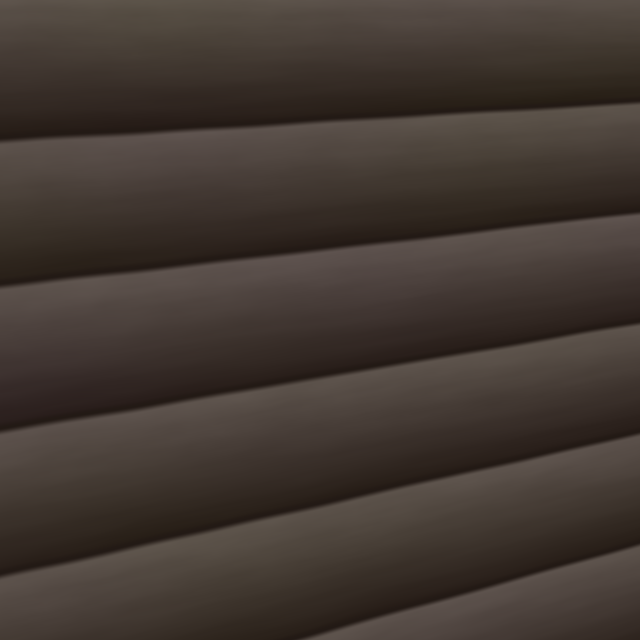
This texture is drawn by a WebGL 1 fragment shader. Its source:

```glsl
precision highp float;
// Overlapping dark brown boards seen at an angle: seams fan out to the left.
// Each board fades from a lit upper edge to a shadowed lower edge, with
// gradient noise for faint grain, worn patches and a drifting tint.

uniform vec2 u_resolution;

float hash(float n) {
  return fract(sin(n * 127.1) * 4375.85);
}

vec2 gradient(vec2 cell) {
  float angle = 6.2832 * fract(sin(dot(cell, vec2(127.1, 311.7))) * 4375.85);
  return vec2(cos(angle), sin(angle));
}

// Gradient noise, roughly -0.7 to 0.7
float noise(vec2 p) {
  vec2 i = floor(p), f = fract(p);
  vec2 w = f * f * f * (f * (f * 6.0 - 15.0) + 10.0);
  float a = dot(gradient(i), f);
  float b = dot(gradient(i + vec2(1, 0)), f - vec2(1, 0));
  float c = dot(gradient(i + vec2(0, 1)), f - vec2(0, 1));
  float d = dot(gradient(i + vec2(1, 1)), f - vec2(1, 1));
  return mix(mix(a, b, w.x), mix(c, d, w.x), w.y);
}

float fbm(vec2 p) {
  float sum = 0.0, amplitude = 0.5;
  for (int i = 0; i < 4; i++) {
    sum += amplitude * noise(p);
    p = p * 2.03 + 17.3;
    amplitude *= 0.5;
  }
  return sum;
}

void main() {
  vec2 uv = gl_FragCoord.xy / u_resolution;

  // Board coordinate: whole numbers are seams, increasing downwards
  float firstSeam = mix(0.215, 0.156, uv.x);
  float boardHeight = mix(0.2272, 0.1727, uv.x);
  float k = (1.0 - uv.y - firstSeam) / boardHeight;
  k += 0.012 * noise(vec2(uv.x * 7.0, floor(k + 0.5) * 5.3 + 0.4));
  float board = floor(k);
  float across = fract(k);
  float seed = hash(board + 9.0);

  // Streaks along the board and blotchy wear near its upper half
  vec2 grainPos = vec2(uv.x, across) + board * vec2(3.7, 5.1);
  float streaks = fbm(grainPos * vec2(4.0, 9.0));
  float wear = fbm(grainPos * vec2(9.0, 5.0) + 31.0);
  float upper = 1.0 - smoothstep(0.2, 0.9, across);

  // Falloff from lit edge to shadow
  float shade = across + 0.09 * streaks + 0.10 * wear * upper + 0.04 * (seed - 0.5);
  vec3 lit = vec3(0.375, 0.335, 0.310);
  vec3 shadow = vec3(0.150, 0.112, 0.090);
  vec3 color = mix(lit, shadow, clamp(shade, 0.0, 1.0));

  // Tint drifts between olive and plum
  float tint = noise(uv * vec2(2.0, 4.0) + 6.0) + 0.8 * (seed - 0.5);
  color += tint * vec3(0.001, 0.010, -0.010);

  // Soft dark seam under each overlapping board
  float seam = 1.0 - smoothstep(0.0, 0.055, across);
  seam = max(seam, smoothstep(0.955, 1.0, across));
  color = mix(color, vec3(0.135, 0.100, 0.082), seam);

  gl_FragColor = vec4(color, 1.0);
}
```
